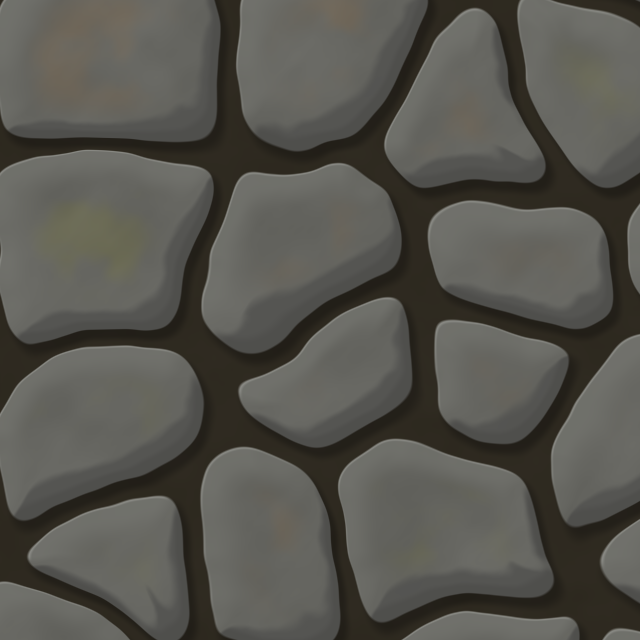
Reproduce this texture procedurally as a WebGL 1 fragment shader.

```glsl
precision highp float;
// Rounded grey field stones set in dark earth, painted in soft strokes.
// A jittered Voronoi diagram with smoothly blended edge distances gives the
// stones; its gradient lights upper left rims and shades lower right bevels.

uniform vec2 u_resolution;

const vec2 GRID = vec2(3.4, 3.9);           // stones across and up the canvas
const vec2 TO_LIGHT = vec2(-0.58, 0.81);
const float HALF_GAP = 0.0145;

float hash(vec2 p) {
  return fract(sin(dot(p, vec2(127.1, 311.7))) * 43758.545);
}

vec2 hash2(vec2 p) {
  return vec2(hash(p), hash(p + vec2(37.3, 17.9)));
}

float noise(vec2 p) {
  vec2 i = floor(p), f = fract(p);
  f = f * f * f * (f * (f * 6.0 - 15.0) + 10.0);
  return mix(mix(hash(i), hash(i + vec2(1.0, 0.0)), f.x),
             mix(hash(i + vec2(0.0, 1.0)), hash(i + 1.0), f.x), f.y);
}

float fbm(vec2 p) {
  return 0.6 * noise(p) + 0.28 * noise(p * 2.1 + 7.3) + 0.12 * noise(p * 4.3 + 3.1);
}

vec2 seedPoint(vec2 cell) {
  return (cell + 0.14 + 0.72 * hash2(cell + 5.0)) / GRID;
}

// Bends the straight cell borders into uneven, hand-drawn outlines.
vec2 warp(vec2 p) {
  vec2 broad = vec2(noise(p * 7.0), noise(p * 7.0 + 41.0)) - 0.5;
  vec2 fine = vec2(noise(p * 21.0 + 13.0), noise(p * 21.0 + 67.0)) - 0.5;
  return p + 0.045 * broad + 0.007 * fine;
}

// x: depth inside the stone (negative in the gap), yz: cell of the stone.
vec3 stoneField(vec2 p) {
  p = warp(p);
  vec2 home = floor(p * GRID), nearest = home;
  float best = 9.0;
  for (int y = -1; y <= 1; y++)
    for (int x = -1; x <= 1; x++) {
      vec2 cell = home + vec2(float(x), float(y));
      float d = distance(p, seedPoint(cell));
      if (d < best) { best = d; nearest = cell; }
    }

  // Exponential smooth minimum over all borders rounds the corners.
  vec2 own = seedPoint(nearest);
  float sum = 0.0;
  for (int y = -2; y <= 2; y++)
    for (int x = -2; x <= 2; x++) {
      if (x == 0 && y == 0) continue;
      vec2 other = seedPoint(nearest + vec2(float(x), float(y)));
      float border = dot(0.5 * (own + other) - p, normalize(other - own));
      sum += exp(-55.0 * border);
    }
  return vec3(-log(sum) / 55.0 - HALF_GAP, nearest);
}

vec3 earthColor(vec2 p) {
  float casterDepth = stoneField(p + 0.016 * TO_LIGHT).x;
  float shadow = smoothstep(-0.010, 0.005, casterDepth);
  vec3 earth = mix(vec3(0.180, 0.162, 0.125), vec3(0.135, 0.122, 0.096), shadow);
  return earth + 0.014 * (fbm(p * 18.0) - 0.5);
}

vec3 stoneColor(vec2 p, float depth, vec2 cell, float facing) {
  float tone = fbm(p * 9.0 + cell * 3.7);
  float stroke = fbm(vec2(p.x + p.y, p.y - p.x) * vec2(9.0, 26.0) + cell);
  vec3 color = vec3(0.400, 0.400, 0.380) + 0.055 * (tone - 0.5) + 0.016 * (stroke - 0.5);

  // Faint brown or olive stains in the middle of each stone.
  vec3 stain = mix(vec3(0.035, 0.002, -0.030), vec3(0.022, 0.020, -0.045),
                   step(0.6, hash(cell + 2.0)));
  color += stain * smoothstep(0.03, 0.10, depth) * smoothstep(0.35, 0.75, fbm(p * 11.0 + 23.0));

  // Light upper left shoulder.
  float lit = clamp(1.4 * facing, 0.0, 1.0);
  float shoulder = lit * (1.0 - smoothstep(0.012, 0.055, depth + 0.014 * (stroke - 0.5)));
  color = mix(color, vec3(0.445, 0.447, 0.425), 0.85 * shoulder);

  // Lower right bevel, in two overlapping layers of paint.
  float away = clamp(-facing, 0.0, 1.0);
  float width = 0.045 * away + 0.012 * (stroke - 0.5) * away;
  float bevel = 1.0 - smoothstep(width - 0.010, width + 0.005, depth);
  float lip = 1.0 - smoothstep(0.3 * width, 0.3 * width + 0.010, depth);
  float turned = smoothstep(0.05, 0.35, away);
  color = mix(color, vec3(0.325, 0.325, 0.315), 0.9 * bevel * turned);
  color = mix(color, vec3(0.292, 0.290, 0.280), 0.55 * lip * turned);

  // Thin bright line where the rim catches the light.
  float rim = 1.0 - smoothstep(0.0010, 0.0042, depth);
  return color + 0.10 * rim * smoothstep(0.2, 0.8, facing);
}

void main() {
  float canvas = min(u_resolution.x, u_resolution.y);
  vec2 p = gl_FragCoord.xy / canvas;
  vec3 field = stoneField(p);

  // The gradient points into the stone, so its opposite faces outward.
  float e = 0.004;
  vec2 slope = vec2(stoneField(p + vec2(e, 0.0)).x, stoneField(p + vec2(0.0, e)).x) - field.x;
  vec2 outward = -slope / max(length(slope), 0.4 * e);
  float facing = dot(outward, TO_LIGHT);

  float soft = max(0.0016, 0.8 / canvas);
  float cover = smoothstep(-soft, soft, field.x);
  vec3 color = mix(earthColor(p), stoneColor(p, field.x, field.yz, facing), cover);
  gl_FragColor = vec4(color, 1.0);
}
```
